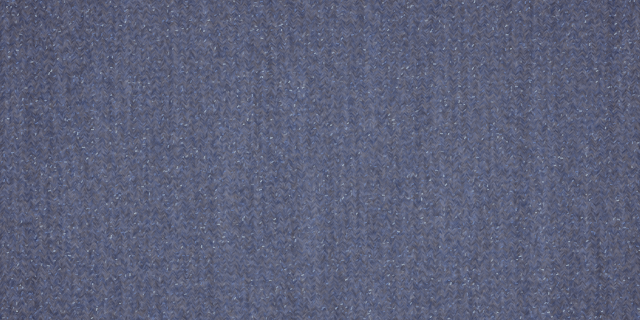
This texture is drawn by a Shadertoy shader. Its source:

```glsl
#define BASE_COLOR vec3(0.358, 0.376, 0.474)
#define BLUE_SHIFT vec3(-0.034, -0.006, 0.048)
#define PALE_FLECK vec3(0.68, 0.75, 0.80)
#define BLUE_FLECK vec3(0.43, 0.52, 0.71)
#define GRAIN_SCALE 138.0
#define GRAIN_CONTRAST 0.105
#define STREAK_CONTRAST 0.045
#define WEAVE_COLUMNS 36.0
#define FLECK_SCALE 68.0
#define FLECK_SHARE 0.27
#define VIGNETTE 0.048

float hash(vec2 p) {
    return fract(sin(dot(p, vec2(127.1, 311.7))) * 43758.5453);
}

// Smooth value noise, centred on zero
float noise(vec2 p) {
    vec2 i = floor(p), f = fract(p);
    f = f * f * (3.0 - 2.0 * f);
    float low = mix(hash(i), hash(i + vec2(1, 0)), f.x);
    float high = mix(hash(i + vec2(0, 1)), hash(i + vec2(1, 1)), f.x);
    return mix(low, high, f.y) - 0.5;
}

float segmentDistance(vec2 p, vec2 halfAxis) {
    float t = clamp(dot(p, halfAxis) / dot(halfAxis, halfAxis), -1.0, 1.0);
    return length(p - halfAxis * t);
}

// One short fibre in some cells: x = coverage, y = random tint
vec2 fleck(vec2 p, float seed) {
    vec2 cell = floor(p);
    vec2 id = cell + seed;
    vec2 jitter = vec2(hash(id + 3.1), hash(id + 7.7)) - 0.5;
    float slant = mix(-0.3, 1.7, hash(id + 11.3));
    float halfLength = mix(0.03, 0.20, hash(id + 17.9));
    vec2 halfAxis = halfLength * vec2(cos(slant), sin(slant));
    float d = segmentDistance(p - cell - 0.5 - 0.40 * jitter, halfAxis);
    float edge = max(0.10, 0.5 * FLECK_SCALE / iResolution.y);
    float mask = 1.0 - smoothstep(0.14 - edge, 0.14 + edge, d);
    float strength = mix(0.20, 0.80, pow(hash(id + 23.3), 2.0));
    return vec2(mask * strength * step(hash(id), FLECK_SHARE), hash(id + 31.7));
}

void mainImage(out vec4 fragColor, in vec2 fragCoord) {
    vec2 uv = fragCoord / iResolution.xy;
    vec2 p = fragCoord / iResolution.y;
    vec3 color = BASE_COLOR;

    // Broad light, dimmer and greyer toward the edges
    vec2 q = (uv - vec2(0.5, 0.42)) * 2.0;
    float falloff = dot(q * q, vec2(0.75, 0.4));
    color += VIGNETTE * (0.32 - falloff) * vec3(0.7, 0.9, 1.0);
    color += 0.012 * noise(p * 3.0);

    // Vertical yarn streaks
    float streak = noise(vec2(p.x * 85.0, p.y * 3.0))
                 + 0.35 * noise(vec2(p.x * 20.0 + 40.0, p.y * 0.8));
    color += STREAK_CONTRAST * streak * vec3(0.85, 0.95, 1.1);

    // Woven grain in two sizes, bent into a faint zigzag
    float zigzag = abs(fract(p.x * WEAVE_COLUMNS) - 0.5) / WEAVE_COLUMNS;
    vec2 g = vec2(p.x, p.y + 0.8 * zigzag) * GRAIN_SCALE;
    float grain = noise(g * vec2(0.9, 1.1)) + noise(g * vec2(1.5, 1.6) + 57.3);
    color += GRAIN_CONTRAST * grain;

    // Indigo and grey threads
    color += BLUE_SHIFT * (noise(g * 0.75 + 91.4) + noise(g * 1.3 + 133.7));

    // Worn bright fibres
    for (int i = 0; i < 2; i++) {
        float seed = float(i) * 71.0;
        vec2 f = fleck(p * FLECK_SCALE + seed * 0.137, seed);
        color = mix(color, mix(BLUE_FLECK, PALE_FLECK, smoothstep(0.3, 0.8, f.y)), f.x);
    }

    fragColor = vec4(clamp(color, 0.0, 1.0), 1.0);
}
```
